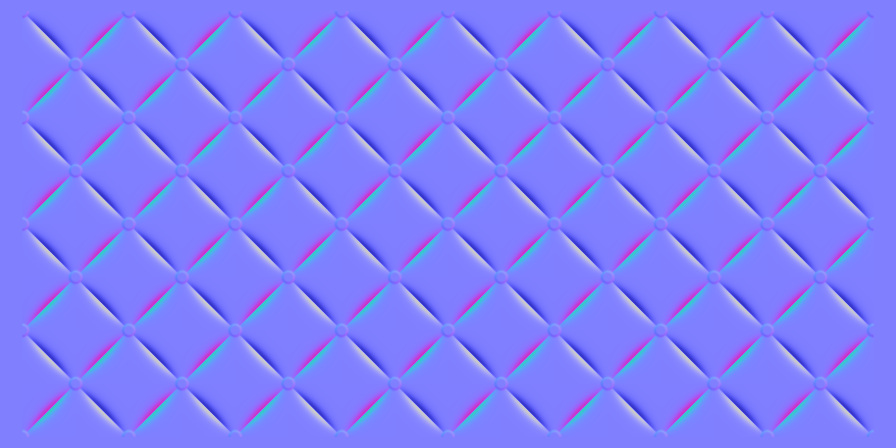
Give the GLSL for this texture map, as a Shadertoy shader.

```glsl
// Normal map of a button-tufted padded panel with diagonal seams and a flat border.

const float PI = 3.14159265;
const vec2  REPEATS = vec2(8.0, 4.0);   // diamonds across and down
const float PERIOD = 0.2375;            // diamond width, in canvas heights
const float SEAM_DEPTH = 3.1;           // steepest slope beside a seam
const float SEAM_FALLOFF = 0.0055;      // how fast that slope fades
const float SEAM_CREASE = 0.0022;       // width of the rounded seam bottom
const float SEAM_END = 0.035;           // share of depth left at the buttons
const float PILLOW_SLOPE = 0.07;        // broad bulge of the padding
const float PILLOW_FALLOFF = 0.022;
const float BUTTON_RADIUS = 0.0145;
const float BUTTON_RIM = 0.0032;
const float BUTTON_SLOPE = 0.24;

// Slope towards both seam families; offset is the signed distance to each.
vec2 seamSlope(vec2 offset, vec2 lattice, float pixel) {
    vec2 dist = abs(offset);
    vec2 crease = vec2(max(SEAM_CREASE, 0.5 * pixel));
    vec2 side = offset / sqrt(offset * offset + crease * crease);

    // Deepest halfway between two buttons, pinched shut at both ends
    vec2 wave = sin(PI * lattice.yx);
    vec2 taper = mix(vec2(SEAM_END), vec2(1.0), wave * wave);

    vec2 steep = SEAM_DEPTH * taper * exp(-dist / SEAM_FALLOFF);
    vec2 broad = PILLOW_SLOPE * taper * exp(-dist / PILLOW_FALLOFF);
    return -side * (steep + broad);
}

// Outward slope of the raised button edge.
vec2 buttonSlope(vec2 offset) {
    float r = length(offset);
    float rim = (r - BUTTON_RADIUS + 0.5 * BUTTON_RIM) / BUTTON_RIM;
    return offset / max(r, 1e-4) * BUTTON_SLOPE * exp(-rim * rim);
}

void mainImage(out vec4 fragColor, in vec2 fragCoord) {
    float pixel = 1.0 / iResolution.y;
    vec2 p = (fragCoord - 0.5 * iResolution.xy) * pixel;

    // Diagonal lattice: seams on integer lines, buttons on integer points
    vec2 lattice = vec2(p.x + p.y, p.x - p.y) / PERIOD;
    vec2 offset = (fract(lattice + 0.5) - 0.5) * PERIOD * sqrt(0.5);

    // Buttons cover the seams beneath them
    float aa = max(pixel, 0.002);
    float outside = smoothstep(-aa, aa, length(offset) - BUTTON_RADIUS);
    vec2 slope = seamSlope(offset, lattice, pixel) * outside + buttonSlope(offset);

    // Flat border around the whole number of repeats
    vec2 edge = 0.5 * REPEATS * PERIOD - abs(p);
    slope *= smoothstep(-0.5 * pixel, 0.5 * pixel, min(edge.x, edge.y));

    // Turn back to canvas axes and encode the unit normal
    vec2 tilt = vec2(slope.x + slope.y, slope.x - slope.y) * sqrt(0.5);
    vec3 normal = normalize(vec3(tilt, 1.0));
    fragColor = vec4(0.5 + 0.5 * normal, 1.0);
}
```
